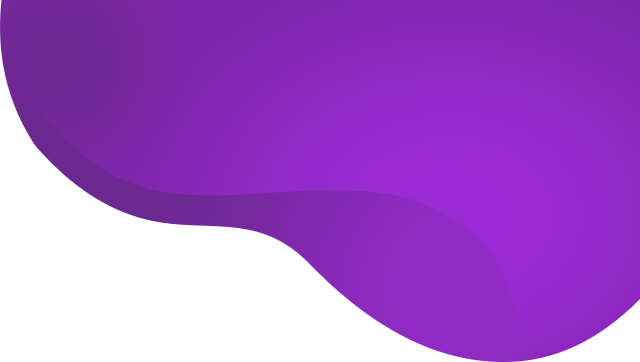
Reproduce this background procedurally as a Shadertoy shader.

```glsl
// Violet wave hanging from the top of a white page, with a darker fold beneath it.

#define PAPER       vec3(1.0)
#define BRIGHT      vec3(0.605, 0.170, 0.830)
#define DEEP        vec3(0.485, 0.150, 0.655)
#define SHADE       vec3(0.425, 0.160, 0.565)
#define FOLD_LIGHT  vec3(0.567, 0.168, 0.770)
#define FOLD_DARK   vec3(0.425, 0.158, 0.570)
#define GLOW_CENTRE vec2(1.241, 0.598)
#define FOLD_CENTRE vec2(1.287, 0.793)
#define SHADE_CENTRE vec2(0.150, 0.170)
#define SHADE_RADIUS 0.42

// Curve knots: position, value, slope. Units are canvas heights, y down.
const vec3 OUTLINE[7] = vec3[7](
    vec3(0.097, 0.402, 1.15), vec3(0.425, 0.611, 0.20),
    vec3(0.575, 0.624, 0.04), vec3(0.855, 0.729, 1.03),
    vec3(1.391, 1.000, 0.00), vec3(1.766, 0.828, -1.00),
    vec3(1.900, 0.690, -1.10));
const vec3 FOLD[7] = vec3[7](
    vec3(0.103, 0.287, 1.50), vec3(0.299, 0.476, 0.58),
    vec3(0.598, 0.540, 0.00), vec3(0.885, 0.526, 0.00),
    vec3(1.241, 0.600, 0.65), vec3(1.391, 0.759, 2.10),
    vec3(1.460, 0.995, 4.50));
const vec3 SIDE_TOP = vec3(0.0, 0.004, -0.10);
const vec3 SIDE_END = vec3(0.402, 0.097, 0.65);

// Cubic Hermite span between two knots
float hermite(vec3 a, vec3 b, float x) {
    float width = b.x - a.x;
    float t = clamp((x - a.x) / width, 0.0, 1.0);
    float s = 1.0 - t;
    return mix(a.y, b.y, t * t * (3.0 - 2.0 * t))
         + width * t * s * (a.z * s - b.z * t);
}

float curve(vec3 knots[7], float x) {
    float y = knots[0].y;
    for (int i = 0; i < 6; i++) {
        if (x > knots[i].x) y = hermite(knots[i], knots[i + 1], x);
    }
    return y;
}

// Smooth coverage of the positive side, about one pixel wide
float cover(float d) {
    float slope = length(vec2(dFdx(d), dFdy(d)));
    return clamp(0.5 + d / max(slope, 1e-5), 0.0, 1.0);
}

void mainImage(out vec4 fragColor, in vec2 fragCoord) {
    vec2 p = vec2(fragCoord.x, iResolution.y - fragCoord.y) / iResolution.y;

    // Upper wave: broad glow with a shaded left corner
    float glowDist = length((p - GLOW_CENTRE) * vec2(0.85, 1.10));
    vec3 wave = mix(BRIGHT, DEEP, smoothstep(0.115, 0.92, glowDist));
    float shade = 1.0 - smoothstep(0.0, SHADE_RADIUS, distance(p, SHADE_CENTRE));
    wave = mix(wave, SHADE, shade);

    // Lower fold: its own softer glow
    float foldDist = distance(p, FOLD_CENTRE);
    vec3 fold = mix(FOLD_LIGHT, FOLD_DARK, smoothstep(0.09, 0.92, foldDist));

    // Layers
    float waveMask = cover(curve(FOLD, p.x) - p.y);
    float bodyMask = cover(curve(OUTLINE, p.x) - p.y)
                   * cover(p.x - hermite(SIDE_TOP, SIDE_END, p.y));
    vec3 color = mix(PAPER, mix(fold, wave, waveMask), bodyMask);
    fragColor = vec4(color, 1.0);
}
```
